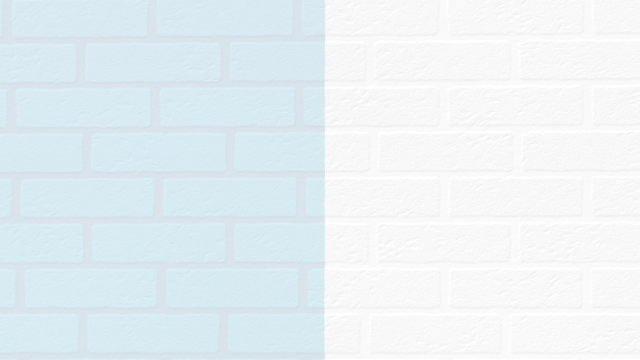
Give the GLSL for this texture, as a WebGL 1 fragment shader.

```glsl
precision highp float;
// Painted brick wall in low relief, pale blue on the left and white on the right.

uniform vec2 u_resolution;

// Layout, in units of the canvas height
const float SPLIT_X = 0.902;
const float ROW_PITCH = 0.126;
const float FIRST_JOINT = 0.1065;
const float ROW_TILT = 0.0085;
const float BRICK_PITCH = 0.403;
const float PITCH_SHRINK = 0.0017;
const vec2 JOINT_HALF = vec2(0.013, 0.0095);
const float CORNER = 0.011;
const float BEVEL = 0.0045;

// Paint and light
const vec3 BLUE_BRICK = vec3(0.842, 0.920, 0.950);
const vec3 BLUE_JOINT = vec3(0.850, 0.892, 0.922);
const vec3 WHITE_BRICK = vec3(0.972);
const vec3 WHITE_JOINT = vec3(0.978);
const vec2 LIGHT_STEP = vec2(-0.0018, 0.0036);
const float BLUE_CONTRAST = 0.030;
const float WHITE_CONTRAST = 0.050;

float hash(vec2 p) {
  p = fract(p * vec2(0.1031, 0.1137));
  p += dot(p, p.yx + 33.33);
  return fract((p.x + p.y) * p.x * 97.3);
}

// Cellular noise: distance to the nearest point, and the random value of its cell.
vec2 cells(vec2 p) {
  vec2 cell = floor(p);
  vec2 nearest = vec2(9.0, 0.0);
  for (int j = -1; j <= 1; j++) {
    for (int i = -1; i <= 1; i++) {
      vec2 id = cell + vec2(float(i), float(j));
      vec2 point = id + vec2(hash(id + 7.0), hash(id + 61.0));
      float d = length(p - point);
      if (d < nearest.x) nearest = vec2(d, hash(id + 23.0));
    }
  }
  return nearest;
}

float waves(vec2 p) {
  return (sin(p.x + 1.7 * sin(p.y * 0.8)) + sin(p.y * 1.3 + 1.4 * sin(p.x * 0.9 + 2.0))) * 0.5;
}

// Start of the joints in a row, alternating by half a brick with a slow drift.
float rowOffset(float row) {
  float even = 0.021 + 0.006 * row;
  float odd = 0.225 + 0.021 * sin((row - 1.0) * 0.48);
  return mix(even, odd, mod(row, 2.0));
}

// 1 on the face of a brick, 0 in the mortar.
float brickMask(vec2 p) {
  p += 0.0016 * vec2(waves(p.yx * 60.0), waves(p * 45.0));
  p += 0.0009 * vec2(waves(p * 160.0), waves(p.yx * 190.0));
  float down = 1.0 - p.y + ROW_TILT * (p.x - 0.9) * p.y;
  float r = (down - FIRST_JOINT) / ROW_PITCH;
  float row = floor(r) + 1.0;
  float pitch = BRICK_PITCH - PITCH_SHRINK * row;
  float c = (p.x - rowOffset(row)) / pitch;
  vec2 toJoint = abs(fract(vec2(c, r) + 0.5) - 0.5) * vec2(pitch, ROW_PITCH);
  float d = length(max(JOINT_HALF + CORNER - toJoint, 0.0)) - CORNER;
  return 1.0 - smoothstep(-BEVEL, BEVEL, d);
}

// Height of the surface: raised bricks with chips, fine pits and soft swells.
float relief(vec2 p, float brick) {
  vec2 q = p + 0.006 * vec2(waves(p * 52.0), waves(p.yx * 71.0));
  q.y -= 0.22 * q.x;
  vec2 chip = cells(q * vec2(30.0, 62.0));
  vec2 pit = cells(q * vec2(85.0, 125.0) + 40.0);
  float patchy = smoothstep(-0.6, 0.5, waves(p * 13.0 + 2.0));
  float chips = step(0.58, chip.y) * (1.0 - smoothstep(0.12, 0.48, chip.x));
  float pits = step(0.5, pit.y) * (1.0 - smoothstep(0.1, 0.55, pit.x));
  float rough = 0.55 * chips * patchy + 0.28 * pits + 0.12 * waves(p * 90.0);
  return brick - rough * mix(0.35, 1.0, brick);
}

void main() {
  vec2 p = gl_FragCoord.xy / u_resolution.y;
  float brick = brickMask(p);
  vec2 lit = p + LIGHT_STEP;
  float slope = relief(p, brick) - relief(lit, brickMask(lit));
  float shade = clamp(slope, -1.1, 0.55);

  // Broad unevenness and fine grain of the paint
  float tone = 0.003 * waves(p * 5.0) + 0.004 * (cells(p * 210.0).y - 0.5);

  vec3 blueBrick = BLUE_BRICK + vec3(0.010, -0.004, 0.0) * smoothstep(0.3, 1.0, p.y);
  vec3 blue = mix(BLUE_JOINT, blueBrick, brick) + shade * BLUE_CONTRAST * vec3(0.9, 1.1, 0.9);
  vec3 white = mix(WHITE_JOINT, WHITE_BRICK, brick) + shade * WHITE_CONTRAST;

  // Slightly uneven edge between the two paints
  float edge = SPLIT_X + 0.0015 * (p.y - 0.5) + 0.0009 * waves(p.yy * 55.0);
  float side = smoothstep(-0.0018, 0.0018, p.x - edge);
  gl_FragColor = vec4(clamp(mix(blue, white, side) + tone, 0.0, 1.0), 1.0);
}
```
